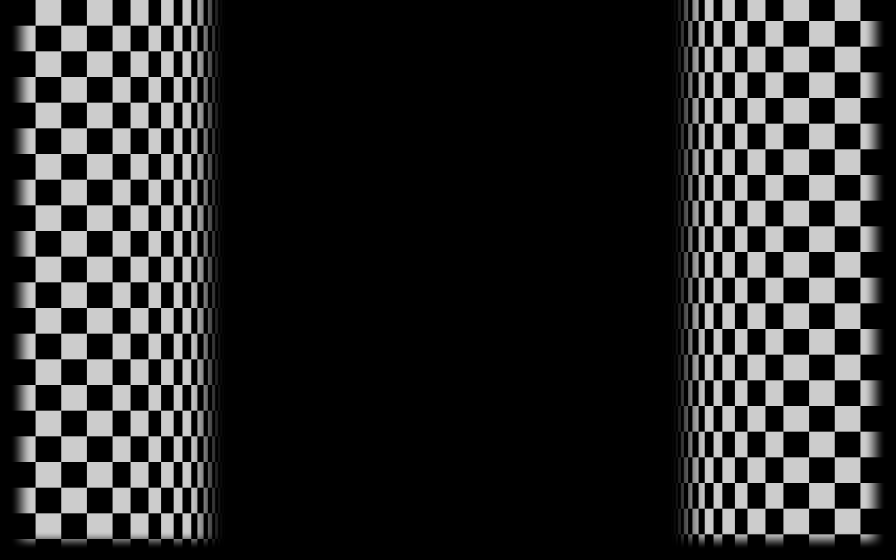
This background is drawn by a WebGL 2 fragment shader. Its source:

```glsl
#version 300 es
precision highp float;
// Two mirrored checkerboard bands that narrow toward a black centre, with soft rims.
uniform vec2 u_resolution;
out vec4 outColor;

const float ROWS = 21.818;       // cells per canvas height
const float MARGIN = 0.386;      // gap outside the first column, in cells
const float FLAT_COLUMNS = 4.0;  // columns of full width
const float SHRINK = 0.7;        // width ratio between column pairs
const float ROW_SHIFT = 0.182;   // vertical offset of the right band
const vec3 LIGHT = vec3(0.8);

// Square wave of period 2, softened by the pixel size measured in cells.
float squareWave(float u, float pixel) {
    float toEdge = 0.5 - abs(fract(u) - 0.5);
    float side = 1.0 - 2.0 * mod(floor(u), 2.0);
    return side * clamp(toEdge * 2.0 / pixel, 0.0, 1.0);
}

// Maps distance from the band's outer side to (column coordinate, column width).
vec2 shrinkingColumns(float x, float flatCount, float ratio) {
    float t = x - flatCount;
    if (t < 0.0) return vec2(x, 1.0);
    float reach = 2.0 * ratio / (1.0 - ratio);
    float remaining = max(1.0 - t / reach, 0.001);
    float pair = floor(log(remaining) / log(ratio));
    float scale = pow(ratio, pair);
    float width = scale * ratio;
    float start = reach * (1.0 - scale);
    return vec2(flatCount + 2.0 * pair + (t - start) / width, width);
}

// Coverage of light cells, from 0 to 1.
float checker(vec2 cell, vec2 pixel) {
    float wave = squareWave(cell.x, pixel.x) * squareWave(cell.y, pixel.y);
    return 0.5 - 0.5 * wave;
}

// Soft outer, inner and lower rims; y runs downward.
float bandMask(float x, float y) {
    float outer = smoothstep(0.4, 1.25, x);
    float inner = 1.0 - smoothstep(7.3, 8.85, x);
    float lower = 1.0 - smoothstep(20.7, 21.4, y);
    return outer * inner * lower;
}

void main() {
    float pixel = ROWS / u_resolution.y;
    vec2 p = gl_FragCoord.xy * pixel;
    float canvasWidth = u_resolution.x * pixel;

    // Fold the canvas about its centre and measure y from the top.
    float x = min(p.x, canvasWidth - p.x);
    float y = ROWS - p.y;
    float row = y + ROW_SHIFT * step(0.5 * canvasWidth, p.x);

    vec2 column = shrinkingColumns(x - MARGIN, FLAT_COLUMNS, SHRINK);
    float light = checker(vec2(column.x, row), vec2(pixel / column.y, pixel));
    outColor = vec4(LIGHT * light * bandMask(x, y), 1.0);
}
```
